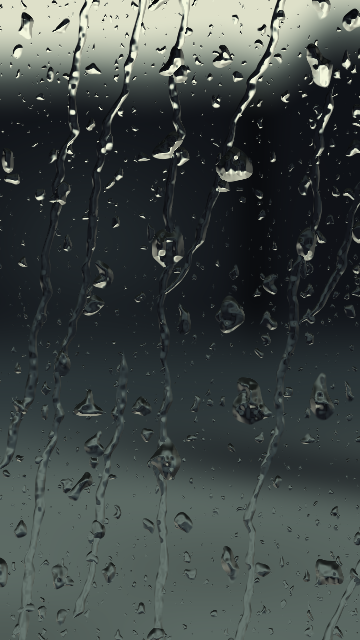
This texture is drawn by a WebGL 2 fragment shader. Its source:

```glsl
#version 300 es
precision highp float;
// Rain drops and running trails on a window before a blurred dusk landscape.

uniform vec2 u_resolution;
out vec4 fragColor;

const vec3 SKY = vec3(0.87, 0.88, 0.79);
const vec3 HAZE = vec3(0.45, 0.51, 0.47);
const vec3 FIELD = vec3(0.33, 0.38, 0.36);
const vec3 DUSK = vec3(0.17, 0.21, 0.22);
const vec3 NIGHT = vec3(0.06, 0.07, 0.09);
const vec2 LIGHT_DIR = vec2(0.60, 0.80);
const float LENS = 0.38;         // how far a slope of one bends the view
const float RIPPLE = 0.65;       // unevenness of the water surface
const float TRAIL_WIDTH = 0.0082;
const float SLOPE_STEP = 0.0009;

// Each trail: x at the top edge, x at the bottom edge, lower end, upper end
const int TRAIL_COUNT = 8;
const vec4 TRAILS[TRAIL_COUNT] = vec4[](
    vec4(0.130, -0.025, 0.26, 1.10), vec4(0.205, 0.015, -0.10, 1.10),
    vec4(0.275, 0.240, -0.10, 1.10), vec4(0.430, 0.095, 0.53, 1.10),
    vec4(0.540, 0.360, -0.10, 0.88), vec4(0.670, 0.318, 0.49, 0.74),
    vec4(0.268, 0.128, 0.03, 0.46), vec4(0.995, 0.495, -0.10, 0.15));

float hash(vec2 p) {
    vec3 q = fract(vec3(p.xyx) * 0.1031);
    q += dot(q, q.yzx + 33.33);
    return fract((q.x + q.y) * q.z);
}

float noise(vec2 p) {
    vec2 i = floor(p), f = fract(p);
    f = f * f * (3.0 - 2.0 * f);
    return mix(mix(hash(i), hash(i + vec2(1, 0)), f.x),
               mix(hash(i + vec2(0, 1)), hash(i + vec2(1, 1)), f.x), f.y);
}

// Out-of-focus view behind the glass
vec3 scene(vec2 p) {
    p = clamp(p, vec2(0.0), vec2(0.5625, 1.0));
    vec3 col = mix(FIELD, DUSK, smoothstep(0.21, 0.40, p.y));
    col *= 0.94 + 0.16 * noise(p * vec2(3.0, 9.0));
    float band = (p.y - 0.335 + 0.14 * p.x) / 0.045;
    col = mix(col, NIGHT, 0.6 * exp(-band * band) * smoothstep(0.0, 0.45, p.x));
    col = mix(col, NIGHT, smoothstep(0.39, 0.54, p.y));
    vec2 glow = (p - vec2(0.14, 0.62)) / vec2(0.19, 0.15);
    col = mix(col, DUSK, 0.6 * exp(-dot(glow, glow)));
    float column = (p.x - 0.40) / 0.035;
    col *= 1.0 - 0.4 * exp(-column * column) * smoothstep(0.42, 0.55, p.y);
    float y = p.y + 0.04 * (noise(p * vec2(9.0, 2.0)) - 0.5)
            - 0.06 * smoothstep(0.40, 0.53, p.x);
    col = mix(col, HAZE, smoothstep(0.82, 0.95, y));
    return mix(col, SKY, smoothstep(0.88, 0.985, y));
}

// Height of one layer of scattered drops; radii are fractions of the cell
float drops(vec2 p, float cell, vec2 radii, float density, float seed) {
    vec2 q = p / cell + seed * vec2(0.37, 0.61);
    q += 0.22 * (vec2(noise(q * 4.0), noise(q * 4.0 + 19.7)) - 0.5);
    vec2 id = floor(q) + seed * 17.0;
    if (hash(id) > density) return 0.0;
    float size = hash(id + 3.1);
    float r = mix(radii.x, radii.y, size * size);
    float stretch = 1.0 + 0.8 * hash(id + 7.7);
    vec2 room = max(0.5 - r * vec2(1.4, stretch) - 0.06, 0.0);
    vec2 center = 0.5 + room * (2.0 * vec2(hash(id + 11.3), hash(id + 23.9)) - 1.0);
    vec2 d = (fract(q) - center) / (r * vec2(1.0, stretch));
    d.x *= 1.0 + 0.35 * clamp(d.y, -0.6, 1.0);
    return cell * r * max(1.0 - dot(d, d), 0.0);
}

// Height of the winding streams; each foot curls left into its neighbour
float trails(vec2 p) {
    float h = 0.0;
    float bend = 0.045 * (noise(vec2(p.y * 4.0, 2.5)) - 0.5);
    for (int i = 0; i < TRAIL_COUNT; i++) {
        vec4 t = TRAILS[i];
        float k = float(i) * 5.0 + 0.5;
        float x = mix(t.y, t.x, p.y) + bend
                + 0.026 * (noise(vec2(p.y * 15.0, k)) - 0.5)
                + 0.011 * (noise(vec2(p.y * 48.0, k + 1.0)) - 0.5)
                - 0.035 * exp(-max(p.y - t.z, 0.0) / 0.025);
        float ends = smoothstep(t.z, t.z + 0.015, p.y) * (1.0 - smoothstep(t.w - 0.04, t.w, p.y));
        float w = TRAIL_WIDTH * ends * (0.55 + 0.8 * noise(vec2(p.y * 40.0, k + 2.0)));
        float d = (p.x - x) / max(w, 0.0001);
        h = max(h, 0.85 * w * (1.0 - d * d));
    }
    return h;
}

float water(vec2 p) {
    float h = drops(p, 0.0150, vec2(0.09, 0.23), 0.40, 1.0);
    h = max(h, drops(p + 0.31, 0.024, vec2(0.08, 0.21), 0.36, 5.0));
    h = max(h, drops(p, 0.038, vec2(0.09, 0.22), 0.48, 2.0));
    h = max(h, drops(p, 0.066, vec2(0.10, 0.22), 0.52, 3.0));
    h = max(h, drops(p, 0.125, vec2(0.11, 0.21), 0.50, 4.0));
    h = max(h, trails(p));
    return h * (1.0 + RIPPLE * (noise(p * vec2(130.0, 100.0)) - 0.5));
}

void main() {
    vec2 p = gl_FragCoord.xy / u_resolution.y;
    float h = water(p);
    vec2 slope = (vec2(water(p + vec2(SLOPE_STEP, 0)), water(p + vec2(0, SLOPE_STEP))) - h) / SLOPE_STEP;
    slope *= min(1.0, 2.0 / max(length(slope), 0.001));

    // Refraction, dark rims and glints
    vec3 wet = scene(p + slope * LENS) * 1.08 + 0.015;
    wet *= 1.0 - 0.5 * smoothstep(0.7, 1.8, length(slope));
    wet *= 1.0 - 0.5 * smoothstep(0.3, 1.3, -slope.y);
    float lowRim = smoothstep(0.65, 1.35, dot(slope, LIGHT_DIR));
    float sideRim = 0.4 * smoothstep(0.8, 1.5, dot(slope, vec2(-0.94, 0.34)));
    float glint = max(lowRim, sideRim) * (0.35 + 0.65 * noise(p * 80.0));
    wet = mix(wet, SKY, glint * mix(0.48, 1.0, smoothstep(0.40, 0.85, p.y)));

    float cover = smoothstep(0.0, 2.0 / u_resolution.y, h);
    fragColor = vec4(mix(scene(p), wet, cover), 1.0);
}
```
